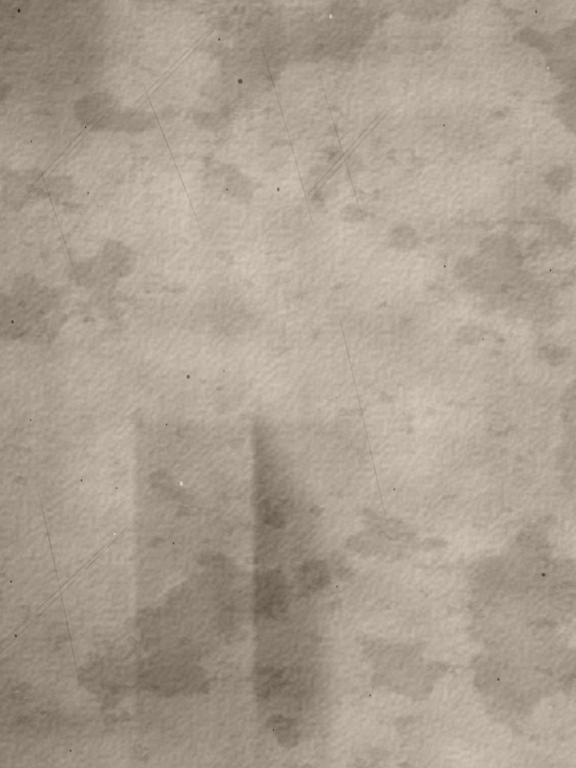
A WebGL 2 fragment shader for this texture:

```glsl
#version 300 es
precision highp float;

#define LIGHT_TONE 0.745
#define WARMTH vec3(0.0, 0.044, 0.102)
#define BLOTCH_DEPTH 0.075
#define CLOUD_DEPTH 0.16
#define GRAIN_DEPTH 0.055
#define GRAIN_SCALE 190.0
#define PANEL_DEPTH 0.055
#define SHADOW_DEPTH 0.125
#define SCRATCH_DEPTH 0.075
#define SCRATCH_COUNT 14
#define SPECK_GRID 15.0

uniform vec2 u_resolution;
out vec4 fragColor;

float hash(vec2 p) {
    return fract(sin(dot(p, vec2(127.1, 311.7))) * 43758.5453);
}

float noise(vec2 p) {
    vec2 i = floor(p), f = fract(p);
    f = f * f * (3.0 - 2.0 * f);
    return mix(mix(hash(i), hash(i + vec2(1, 0)), f.x),
               mix(hash(i + vec2(0, 1)), hash(i + vec2(1, 1)), f.x), f.y);
}

float fbm(vec2 p) {
    float sum = 0.0, amp = 0.5;
    for (int i = 0; i < 6; i++) {
        sum += amp * noise(p);
        p = mat2(1.6, 1.2, -1.2, 1.6) * p + 7.3;
        amp *= 0.56;
    }
    return sum / 1.1;
}

// Smooth ramp from 0 at a to 1 at b, in either order
float ramp(float a, float b, float x) {
    float t = clamp((x - a) / (b - a), 0.0, 1.0);
    return t * t * (3.0 - 2.0 * t);
}

// Broad light: pale centre, dim left, top and lower left
float lighting(vec2 p) {
    float shade = 0.065 * ramp(0.72, 1.0, p.y);
    shade += 0.085 * ramp(0.2, 0.0, p.x);
    shade += 0.115 * ramp(0.5, 0.0, p.y) * ramp(0.72, 0.1, p.x);
    shade += 0.085 * ramp(0.16, 0.11, p.x) * ramp(0.76, 0.92, p.y);
    shade += 0.03 * ramp(0.6, 0.75, p.x);
    return LIGHT_TONE - shade;
}

// Worn patches with ragged edges, denser near the borders
float blotches(vec2 p) {
    float cover = 0.75 * ramp(0.72, 0.88, p.y) * ramp(0.05, 0.4, p.x);
    cover = max(cover, 0.65 * ramp(0.56, 0.74, p.x));
    cover = max(cover, 0.8 * ramp(0.36, 0.1, p.y) * ramp(0.75, 0.25, p.x));
    cover = max(cover, 0.5 * ramp(0.2, 0.0, p.x));
    float field = fbm(p * vec2(8.0, 11.0) + 3.7);
    return ramp(0.0, 0.09, field - mix(0.66, 0.42, cover));
}

// Rectangular stain and the darker wedge inside it
float stains(vec2 p) {
    float side = ramp(0.170, 0.182, p.x) * ramp(0.52, 0.40, p.x);
    float panel = side * ramp(0.462, 0.44, p.y) * ramp(0.0, 0.1, p.y);
    float upper = side * ramp(0.75, 0.6, p.y) * ramp(0.35, 0.28, p.x);
    float right = mix(0.347, 0.425, ramp(0.46, 0.31, p.y));
    float wedge = ramp(0.324, 0.338, p.x) * ramp(right + 0.02, right - 0.035, p.x);
    wedge *= ramp(0.49, 0.43, p.y) * mix(0.35, 1.0, ramp(0.06, 0.1, p.y));
    float core = exp(-pow((p.x - 0.338) / 0.012, 2.0)) * ramp(0.54, 0.42, p.y) * ramp(0.2, 0.38, p.y);
    return PANEL_DEPTH * (panel + 0.35 * upper) + SHADOW_DEPTH * wedge + 0.035 * core;
}

// Hairlines in two families: rising diagonals in pairs, steep falling ones
float scratches(vec2 p, float pixel) {
    float sum = 0.0;
    for (int i = 0; i < SCRATCH_COUNT; i++) {
        float id = float(i), pair = floor(id / 2.0);
        bool steep = mod(pair, 2.0) > 0.5;
        float seed = steep ? id : pair;
        vec2 centre = vec2(0.05 + 0.42 * hash(vec2(seed, 4.1)), 0.2 + 0.75 * hash(vec2(seed, 8.6)));
        centre.x += 0.009 * mod(id, 2.0);
        float angle = (steep ? 1.72 : 0.72) + 0.25 * hash(vec2(seed, 2.3)) + 0.03 * hash(vec2(id, 6.4));
        vec2 dir = vec2(cos(angle), sin(angle)), q = p - centre;
        float along = dot(q, dir);
        float across = dot(q, vec2(-dir.y, dir.x)) + 0.25 * along * along * (hash(vec2(id, 5.5)) - 0.5);
        float halfLength = 0.06 + 0.12 * hash(vec2(id, 9.2));
        float line = ramp(0.0006 + pixel, 0.0, abs(across)) * ramp(halfLength, halfLength * 0.5, abs(along));
        sum += line * (0.4 + 0.6 * noise(vec2(along * 60.0, id)));
    }
    return min(sum, 1.0);
}

// Sparse dark chips, with a few pale ones (negative)
float specks(vec2 p, float pixel) {
    vec2 cell = floor(p * SPECK_GRID), local = fract(p * SPECK_GRID);
    vec2 centre = 0.2 + 0.6 * vec2(hash(cell + 1.3), hash(cell + 5.9));
    vec2 q = (local - centre) / SPECK_GRID;
    q.x *= 1.0 + 0.6 * hash(cell + 2.8);
    float radius = 0.001 + 0.002 * pow(hash(cell + 7.7), 2.0);
    float pick = hash(cell + 9.4);
    float dot_ = ramp(radius + pixel, radius - pixel, length(q));
    return dot_ * (step(pick, 0.16) - 0.7 * step(0.97, pick));
}

void main() {
    vec2 p = gl_FragCoord.xy / u_resolution.y;
    float pixel = 1.0 / u_resolution.y;

    float tone = lighting(p) - stains(p + 0.006 * (fbm(p * 25.0) - 0.5));
    tone -= BLOTCH_DEPTH * blotches(p);
    tone += CLOUD_DEPTH * (fbm(p * vec2(13.0, 17.0) + 21.0) - 0.5);
    tone += 0.025 * (noise(vec2(p.x * 45.0, p.y * 4.0)) - 0.5);

    // Small scuffs and embossed grain
    tone -= 0.05 * ramp(0.63, 0.76, fbm(p * vec2(34.0, 48.0) + 50.0));
    vec2 g = p * GRAIN_SCALE;
    tone += GRAIN_DEPTH * (noise(g) - noise(g + vec2(0.5, -0.6)));
    tone += 0.6 * GRAIN_DEPTH * (noise(g * 1.9 + 11.0) - 0.5);

    tone -= SCRATCH_DEPTH * scratches(p, pixel);
    tone -= 0.27 * specks(p, pixel);
    fragColor = vec4(clamp(tone - WARMTH, 0.0, 1.0), 1.0);
}
```
